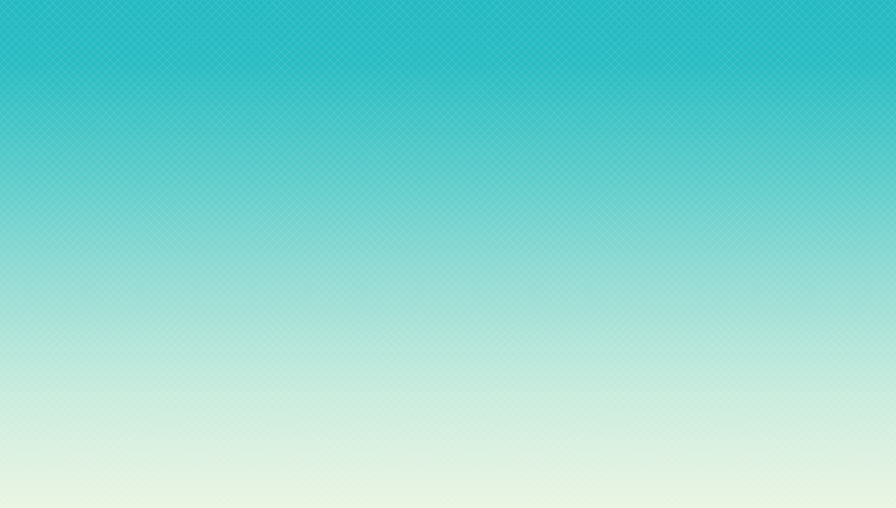
A WebGL 2 fragment shader for this background:

```glsl
#version 300 es
precision highp float;
// Turquoise to pale cream vertical gradient under a fine diagonal lattice.

uniform vec2 u_resolution;
out vec4 outColor;

// Gradient stops: rgb colour, then distance down from the top edge (0 to 1).
const int STOP_COUNT = 8;
const vec4 STOPS[STOP_COUNT] = vec4[STOP_COUNT](
    vec4(0.165, 0.735, 0.768, 0.00),
    vec4(0.180, 0.745, 0.770, 0.12),
    vec4(0.390, 0.810, 0.800, 0.36),
    vec4(0.550, 0.852, 0.828, 0.51),
    vec4(0.680, 0.892, 0.850, 0.645),
    vec4(0.790, 0.927, 0.870, 0.775),
    vec4(0.880, 0.950, 0.888, 0.92),
    vec4(0.918, 0.962, 0.892, 1.00)
);

// Lattice, with lengths as fractions of the canvas width.
const vec3 LINE_COLOR = vec3(1.0);
const float LINE_STRENGTH = 0.10;
const float LINE_WIDTH = 0.0012;
const float CELLS_ACROSS = 110.0;

vec3 verticalGradient(float depth) {
    vec3 color = STOPS[0].rgb;
    for (int i = 1; i < STOP_COUNT; i++) {
        float blend = clamp((depth - STOPS[i - 1].w) / (STOPS[i].w - STOPS[i - 1].w), 0.0, 1.0);
        color = mix(color, STOPS[i].rgb, blend);
    }
    return color;
}

// Coverage of both families of diagonal lines, smoothed over one pixel.
float diagonalLattice(vec2 p, float pixel) {
    float spacing = inversesqrt(2.0) / CELLS_ACROSS;
    vec2 diagonal = vec2(p.x + p.y, p.x - p.y) * CELLS_ACROSS;
    vec2 lineDistance = abs(fract(diagonal) - 0.5) * spacing;
    vec2 lines = clamp((0.5 * LINE_WIDTH - lineDistance) / pixel + 0.5, 0.0, 1.0);
    // A line thinner than a pixel fades instead of growing wider.
    lines *= min(1.0, LINE_WIDTH / pixel);
    return max(lines.x, lines.y);
}

void main() {
    float pixel = 1.0 / u_resolution.x;
    vec2 p = gl_FragCoord.xy * pixel;
    float depth = 1.0 - gl_FragCoord.y / u_resolution.y;

    // Centre the lattice on its mean so the gradient keeps its brightness.
    float meanCoverage = 2.0 * LINE_WIDTH * CELLS_ACROSS * sqrt(2.0);
    float relief = diagonalLattice(p, pixel) - 0.85 * meanCoverage;

    vec3 color = mix(verticalGradient(depth), LINE_COLOR, LINE_STRENGTH * relief);
    outColor = vec4(color, 1.0);
}
```
